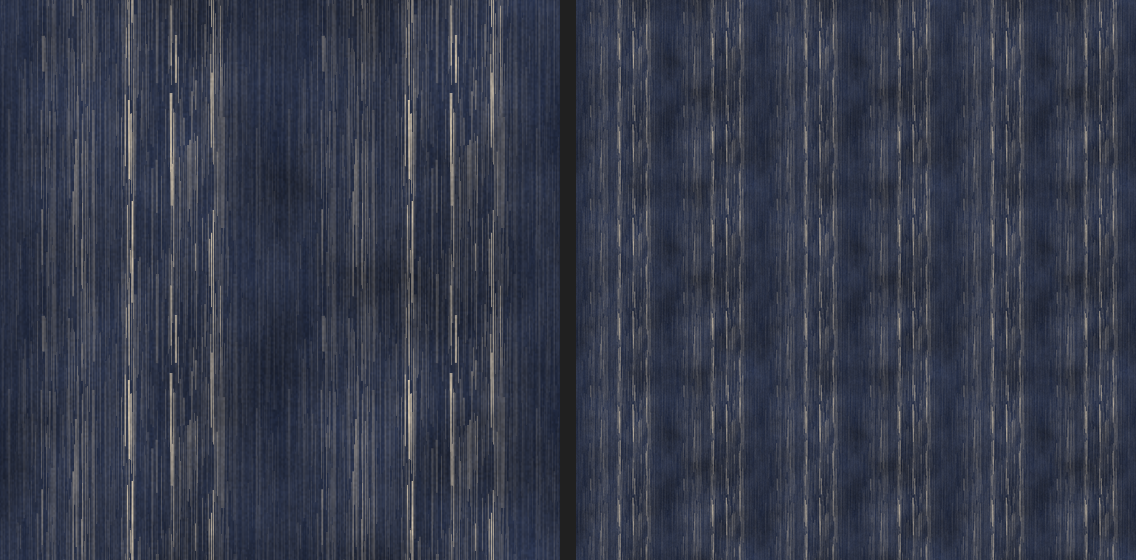
Left: one tile. Right: repeated 3 by 3.
Write a Shadertoy shader that draws this texture.

```glsl
#define REPEATS 2.0
#define LAYERS 9
#define NAVY vec3(0.122, 0.154, 0.238)
#define CREAM vec3(0.79, 0.735, 0.645)
#define FAINT_STREAKS 0.27
#define BAND_STRENGTH 0.90
#define CLOUD_CONTRAST 0.75
#define GRAIN_CONTRAST 0.22

// Centre, width and strength of each pale band within one repeat
const vec3 BANDS[6] = vec3[6](
    vec3(0.155, 0.028, 0.55), vec3(0.285, 0.030, 0.45), vec3(0.460, 0.024, 1.00),
    vec3(0.620, 0.020, 0.75), vec3(0.690, 0.020, 0.65), vec3(0.770, 0.030, 0.80));

// Integer hash giving three values from 0 to 1
vec3 hash3(vec3 cell) {
    uvec3 v = uvec3(cell) * 1664525u + 1013904223u;
    v.x += v.y * v.z; v.y += v.z * v.x; v.z += v.x * v.y;
    v ^= v >> 16u;
    v.x += v.y * v.z; v.y += v.z * v.x; v.z += v.x * v.y;
    return vec3(v >> 8u) / 16777216.0;
}

// Value noise that wraps after a whole number of cells
float wrapNoise(vec2 uv, vec2 cells, float seed) {
    vec2 p = uv * cells, f = fract(p);
    vec2 a = mod(floor(p), cells), b = mod(a + 1.0, cells);
    f = f * f * (3.0 - 2.0 * f);
    float low = mix(hash3(vec3(a, seed)).x, hash3(vec3(b.x, a.y, seed)).x, f.x);
    float high = mix(hash3(vec3(a.x, b.y, seed)).x, hash3(vec3(b, seed)).x, f.x);
    return mix(low, high, f.y);
}

float clouds(vec2 uv) {
    float sum = 0.0, weight = 0.5, cells = 6.0;
    for (int i = 0; i < 5; i++) {
        sum += weight * wrapNoise(uv, vec2(cells), 50.0 + float(i));
        weight *= 0.58;
        cells *= 2.0;
    }
    return sum / 1.11;
}

float bandStrength(float x) {
    float sum = 0.0;
    for (int i = 0; i < 6; i++) {
        float d = abs(fract(x - BANDS[i].x + 0.5) - 0.5) / BANDS[i].y;
        sum += BANDS[i].z * exp(-d * d);
    }
    float field = 0.55 + 0.45 * cos(6.28318 * (x - 0.48));
    return FAINT_STREAKS * (0.5 + 0.6 * field) + BAND_STRENGTH * sum;
}

// One streak per cell, with blunt ends, a slight lean and a taper
float streakLayer(vec2 p, float layer, float pixel) {
    float columns = 28.0 + 7.0 * layer;
    float rows = 1.0 + mod(layer, 3.0);
    float column = mod(floor(p.x * columns), columns);
    float y = p.y * rows + hash3(vec3(column, 0.0, layer + 20.0)).x * rows;
    vec3 shape = hash3(vec3(column, mod(floor(y), rows), layer));
    vec3 look = hash3(vec3(column, mod(floor(y), rows), layer + 100.0));
    float along = fract(y);

    float span = mix(0.25, 0.95, shape.x);
    float lean = (along - 0.5) * (look.y - 0.5) * 0.22;
    float centre = 0.5 + (shape.y - 0.5) * 0.36 + lean;
    float halfWidth = mix(0.08, 0.22, shape.z * shape.z);
    halfWidth *= mix(1.0, 0.45 + 0.55 * along / span, look.z);

    float across = pixel * columns;
    float side = (halfWidth - abs(fract(p.x * columns) - centre)) / across + 0.5;
    side = clamp(side, 0.0, min(1.0, 2.0 * halfWidth / across));
    float ends = min(along, span - along) / (pixel * rows);
    float tone = look.x * look.x * bandStrength((column + centre) / columns);
    return min(tone, 1.0) * side * clamp(ends, 0.0, 1.0);
}

void mainImage(out vec4 fragColor, in vec2 fragCoord) {
    vec2 uv = fragCoord / iResolution.xy;
    vec2 p = fract(uv * REPEATS);
    float pixel = REPEATS / iResolution.y;

    // Overlapping streaks, the palest on top
    float pale = 0.0;
    for (int i = 0; i < LAYERS; i++) {
        pale = max(pale, streakLayer(p, float(i), pixel));
    }

    // Worn surface: clouds, fine threads and grain
    float cloud = clouds(uv) - 0.5;
    float thread = wrapNoise(p, vec2(120.0, 2.0), 70.0) - 0.5;
    float grain = wrapNoise(uv, vec2(300.0, 240.0), 80.0) - 0.5;
    float wear = wrapNoise(uv, vec2(110.0, 36.0), 90.0);
    pale *= mix(0.78, 1.1, wear) * (1.0 + 0.6 * cloud);
    pale += 0.025 + 0.07 * thread;

    vec3 ground = NAVY * (1.0 + CLOUD_CONTRAST * cloud + GRAIN_CONTRAST * grain);
    vec3 color = mix(ground, CREAM * (1.0 + 0.12 * grain), clamp(pale, 0.0, 1.0));
    fragColor = vec4(color, 1.0);
}
```
